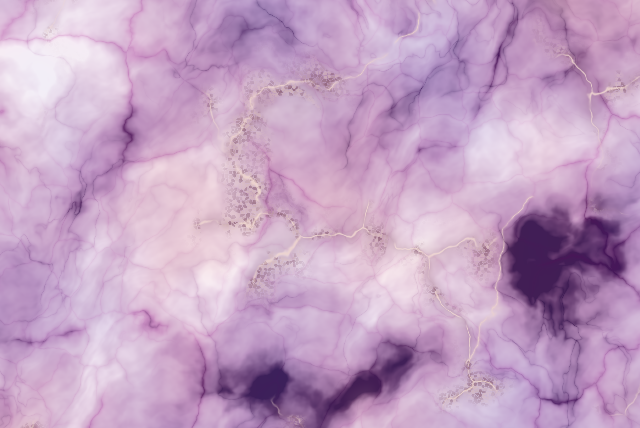
Reproduce this texture procedurally as a Shadertoy shader.

```glsl
mat2 rotation(float angle) {
    float c = cos(angle), s = sin(angle);
    return mat2(c, s, -s, c);
}

vec2 hash2(vec2 cell) {
    vec2 k = vec2(dot(cell, vec2(127.1, 311.7)), dot(cell, vec2(269.5, 183.3)));
    return fract(sin(k) * 43758.5);
}

// Rotated, mutually bent sine waves; roughly -0.8 to 0.8
float layeredSines(vec2 p, int octaves) {
    float sum = 0.0, amplitude = 0.25;
    mat2 turn = rotation(1.1);
    for (int i = 0; i < octaves; i++) {
        p = turn * p * 1.8 + vec2(1.3, 4.1);
        sum += amplitude * (sin(p.x + 1.3 * sin(p.y)) + sin(p.y + 1.3 * sin(p.x * 0.9)));
        amplitude *= 0.55;
    }
    return sum;
}

vec2 flow(vec2 p, int octaves) {
    return vec2(layeredSines(p, octaves), layeredSines(p + vec2(7.3, 2.9), octaves));
}

// x: gap to the cell border, y: random value of the cell
vec2 cellular(vec2 p) {
    vec2 cell = floor(p);
    float nearest = 9.0, second = 9.0, id = 0.0;
    for (int y = -1; y <= 1; y++) {
        for (int x = -1; x <= 1; x++) {
            vec2 site = cell + vec2(x, y);
            vec2 jitter = hash2(site);
            float d = length(site + jitter - p);
            if (d < nearest) {
                second = nearest;
                nearest = d;
                id = fract(jitter.x * 7.0 + jitter.y * 3.0);
            } else {
                second = min(second, d);
            }
        }
    }
    return vec2(second - nearest, id);
}

float softPool(vec2 p, vec2 center, vec2 radius, float angle) {
    vec2 d = (rotation(-angle) * (p - center)) / radius;
    return exp(-dot(d, d));
}

float seam(vec2 p, vec2 a, vec2 b, float width) {
    vec2 ab = b - a;
    float along = clamp(dot(p - a, ab) / dot(ab, ab), 0.0, 1.0);
    return exp(-length(p - a - ab * along) / width);
}

// Thin dark creases where the waves cross zero, with a soft stain
float filaments(vec2 p, float scale, float seed) {
    float wave = abs(layeredSines(p * scale + seed, 5));
    float mask = smoothstep(-0.15, 0.35, layeredSines(p * 4.0 + seed * 7.0, 3));
    return mask * (0.45 * exp(-wave * 8.0) + 0.55 * exp(-wave * 32.0));
}

vec3 inkRamp(float tone) {
    vec3 inks[8] = vec3[8](
        vec3(0.25, 0.12, 0.34), vec3(0.40, 0.24, 0.45),
        vec3(0.60, 0.44, 0.63), vec3(0.73, 0.56, 0.74),
        vec3(0.80, 0.66, 0.80), vec3(0.85, 0.75, 0.85),
        vec3(0.91, 0.84, 0.91), vec3(0.96, 0.93, 0.96));
    float level = clamp(tone * 5.0 + 1.0, 0.0, 6.99);
    int i = int(level);
    return mix(inks[i], inks[i + 1], fract(level));
}

void mainImage(out vec4 fragColor, in vec2 fragCoord) {
    vec2 p = fragCoord / iResolution.y;
    vec2 q = p + 0.09 * flow(p * 4.0, 5);
    vec2 fine = q + 0.022 * flow(p * 18.0, 5);
    vec2 slanted = rotation(-0.6) * fine;

    // Broad pools of pale and dark ink
    float tone = 0.70 + 0.44 * layeredSines(slanted * vec2(3.0, 5.5), 6);
    tone += 0.40 * softPool(q, vec2(0.70, 0.40), vec2(0.24, 0.14), 0.0);
    tone += 0.38 * softPool(q, vec2(0.12, 0.88), vec2(0.22, 0.14), 0.7);
    tone += 0.42 * softPool(q, vec2(1.35, 0.68), vec2(0.25, 0.10), 0.1);
    tone -= 0.28 * softPool(q, vec2(1.00, 0.80), vec2(0.28, 0.15), 0.5);
    tone -= 0.30 * softPool(q, vec2(0.27, 0.64), vec2(0.30, 0.09), 0.7);
    float darkInk = softPool(fine, vec2(1.32, 0.39), vec2(0.12, 0.17), -0.3)
        + 0.9 * softPool(fine, vec2(0.62, 0.08), vec2(0.16, 0.05), -0.4)
        + 0.9 * softPool(fine, vec2(0.91, 0.10), vec2(0.14, 0.06), 0.4);
    tone -= darkInk * (0.85 + 0.7 * layeredSines(fine * 15.0, 4));

    // Scalloped clouds with stained rims, large and small
    vec2 cloud = cellular(fine * 3.8 + 5.0);
    vec2 puff = cellular(fine * 9.0 + 9.0);
    float rimMask = smoothstep(-0.15, 0.35, layeredSines(p * 3.0 + 11.0, 3));
    tone += 0.30 * (cloud.y - 0.5) * smoothstep(0.0, 0.2, cloud.x);
    tone += 0.14 * (puff.y - 0.5) * smoothstep(0.0, 0.3, puff.x);
    float rims = rimMask * (0.6 * exp(-cloud.x * 10.0) + 0.5 * exp(-cloud.x * 40.0));
    rims += 0.35 * (1.0 - rimMask) * exp(-puff.x * 16.0);
    tone -= 0.35 * rims;

    // Creases, brushed streaks and mottling
    tone -= 0.27 * filaments(fine, 4.5, 3.0) + 0.22 * filaments(fine, 10.0, 5.0);
    tone += 0.12 * layeredSines(slanted * vec2(14.0, 32.0), 4);
    tone += 0.09 * layeredSines(p * 38.0, 3);

    // Long plum seams
    float plum = seam(fine, vec2(1.29, 0.99), vec2(1.08, 0.66), 0.013)
        + seam(fine, vec2(1.08, 0.66), vec2(0.90, 0.58), 0.011)
        + seam(fine, vec2(0.00, 0.26), vec2(0.42, 0.23), 0.009);
    plum *= clamp(0.7 + 1.5 * layeredSines(p * 14.0, 4), 0.0, 1.3);
    tone -= 0.50 * plum;

    vec3 color = inkRamp(tone);

    // Warm rose and cool violet drift
    float warmth = layeredSines(p * 3.2 + 31.0, 4);
    color += warmth * vec3(0.04, -0.015, -0.04);
    color += 0.05 * min(plum + rims, 1.0) * vec3(0.6, -0.6, 0.1);
    color = mix(color, vec3(0.91, 0.80, 0.81), 0.25 * smoothstep(0.25, 0.6, warmth));

    // Hair-thin gilded veins with grainy dust around them
    const vec3 gold = vec3(0.93, 0.83, 0.80);
    const vec3 bronze = vec3(0.52, 0.34, 0.42);
    float veinGap = cellular(fine * 2.1 + 2.0).x;
    float gildMask = smoothstep(0.05, 0.3, layeredSines(p * 3.5 + 41.0, 3));
    float branch = seam(fine, vec2(0.94, 1.00), vec2(0.66, 0.78), 0.0025)
        + seam(fine, vec2(0.66, 0.78), vec2(0.54, 0.60), 0.0025)
        + seam(fine, vec2(1.25, 0.52), vec2(1.08, 0.14), 0.0025);
    float line = max(gildMask * exp(-veinGap * veinGap * 16000.0), min(branch, 1.0));
    line *= smoothstep(-0.4, 0.1, layeredSines(p * 21.0 + 3.0, 3));
    float halo = max(gildMask * exp(-veinGap * 16.0),
        seam(fine, vec2(0.74, 0.86), vec2(0.54, 0.60), 0.022));
    vec2 speck = cellular(p * 120.0);
    float dust = halo * smoothstep(-0.1, 0.25, layeredSines(fine * 16.0, 4));
    vec3 flakes = mix(bronze, gold, smoothstep(0.2, 0.7, speck.y));
    color = mix(color, flakes, 0.7 * dust * smoothstep(0.0, 0.25, speck.x));
    color = mix(color, bronze, 0.25 * halo * (1.0 - line));
    color = mix(color, gold, 0.85 * line);

    fragColor = vec4(clamp(color, 0.0, 1.0), 1.0);
}
```
